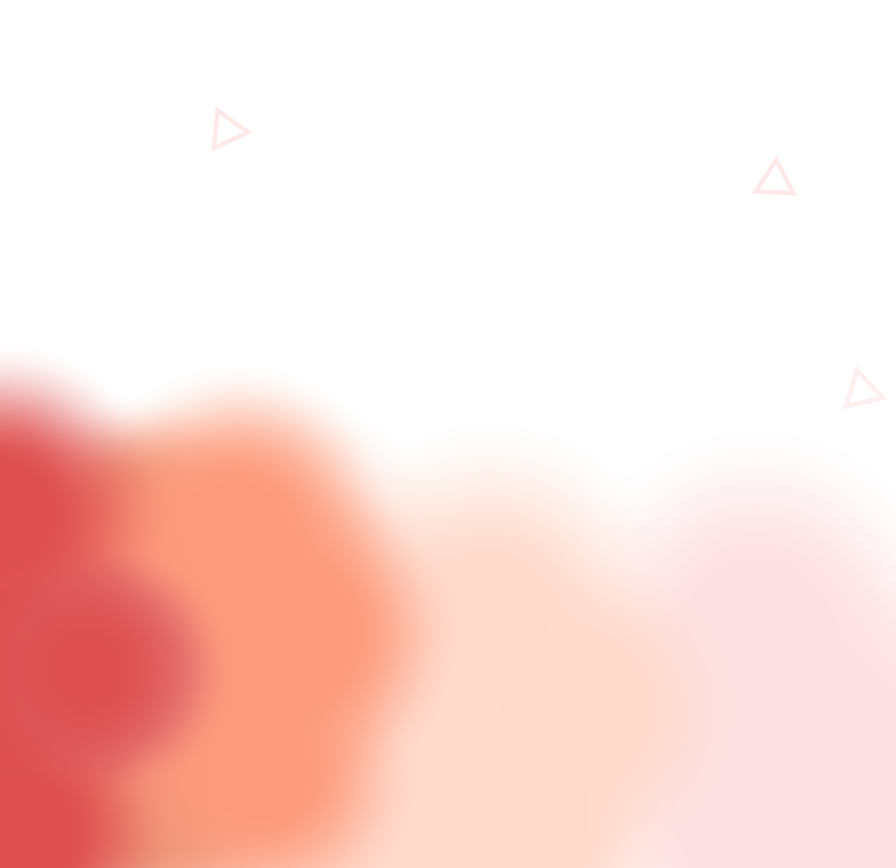
This background is drawn by a WebGL 1 fragment shader. Its source:

```glsl
precision highp float;
// Soft red, orange, peach and pink glows on white, with three pale triangle outlines.

uniform vec2 u_resolution;

// Blends a blurred disc of the given tint over the base colour.
vec3 glow(vec3 base, vec3 tint, vec2 offset, float inner, float outer) {
  return mix(base, tint, 1.0 - smoothstep(inner, outer, length(offset)));
}

// Coverage of an equilateral triangle outline with one vertex at the angle.
float triangleOutline(vec2 offset, float angle) {
  float edge = -1.0;
  for (int i = 0; i < 3; i++) {
    float a = angle + 3.14159 + float(i) * 2.0944;
    edge = max(edge, dot(offset, vec2(cos(a), sin(a))));
  }
  float pixel = 1.0 / u_resolution.y;
  return 1.0 - smoothstep(-0.5 * pixel, 0.5 * pixel, abs(edge - 0.0125) - 0.0026);
}

void main() {
  vec2 p = gl_FragCoord.xy / u_resolution.y;

  vec3 pink = vec3(0.992, 0.882, 0.886);
  vec3 peach = vec3(1.0, 0.852, 0.8);
  vec3 tan_ = vec3(0.93, 0.59, 0.48);
  vec3 salmon = vec3(0.97, 0.57, 0.48);
  vec3 orange = vec3(0.99, 0.605, 0.485);
  vec3 rose = vec3(0.86, 0.41, 0.45);
  vec3 red = vec3(0.872, 0.315, 0.315);

  vec3 color = vec3(1.0);

  // Pink haze on the right
  color = glow(color, pink, p - vec2(0.871, 0.276), 0.067, 0.241);
  color = glow(color, pink, p - vec2(0.938, 0.075), 0.147, 0.308);

  // Peach layer across the middle
  color = glow(color, peach, p - vec2(0.563, 0.290), 0.050, 0.235);
  color = glow(color, peach, p - vec2(0.670, 0.182), 0.060, 0.185);
  color = glow(color, peach, p - vec2(0.590, 0.048), 0.080, 0.200);
  color = glow(color, peach, p - vec2(0.268, 0.250), 0.160, 0.320);
  color = glow(color, peach, p - vec2(0.402, 0.035), 0.160, 0.300);

  // Tan and salmon transition, then the three orange lobes
  color = glow(color, tan_, p - vec2(0.174, 0.075), 0.050, 0.170);
  color = glow(color, tan_, p - vec2(0.154, 0.397), 0.040, 0.150);
  color = glow(color, salmon, p - vec2(0.174, 0.249), 0.100, 0.240);
  color = glow(color, orange, p - vec2(0.275, 0.397), 0.040, 0.190);
  color = glow(color, orange, p - vec2(0.335, 0.269), 0.065, 0.200);
  color = glow(color, orange, p - vec2(0.306, 0.105), 0.040, 0.180);

  // Red mass on the left with a rosy rim
  color = glow(color, red, p - vec2(0.0, 0.410), 0.055, 0.200);
  color = glow(color, red, p - vec2(0.0, 0.223), 0.080, 0.200);
  color = glow(color, red, p - vec2(0.013, 0.035), 0.067, 0.190);
  color = glow(color, mix(color, rose, 0.7), p - vec2(0.123, 0.229), 0.070, 0.150);
  color = glow(color, red, p - vec2(0.100, 0.229), 0.030, 0.150);

  // Triangle outlines
  float outline = triangleOutline(p - vec2(0.261, 0.850), -0.10);
  outline = max(outline, triangleOutline(p - vec2(0.893, 0.791), 1.52));
  outline = max(outline, 0.75 * triangleOutline(p - vec2(0.993, 0.549), 1.80));
  color = mix(color, vec3(1.0, 0.91, 0.91), outline);

  gl_FragColor = vec4(color, 1.0);
}
```
